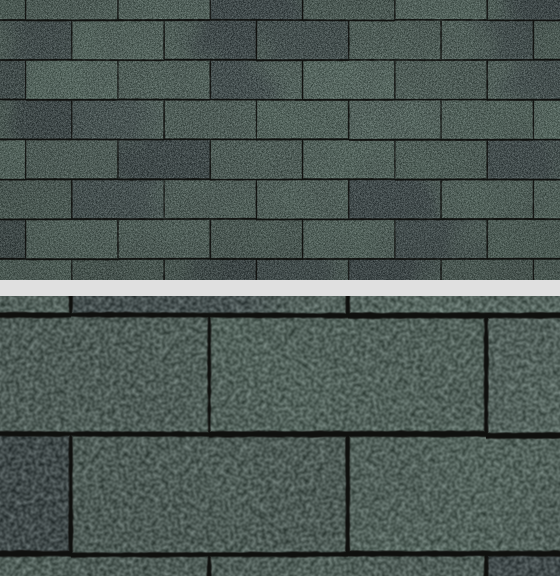
Top: the whole. Bottom: its middle third, enlarged.
This texture is drawn by a Shadertoy shader. Its source:

```glsl
// Asphalt roof shingles: staggered rows of tabs with dark gaps and mineral grain.
// Each tab gets a hashed tint and may fade into slate from one side; gradient
// noise supplies the granules, the soft mottling and the uneven cut edges.

// Layout, in units of canvas height
const vec2  TAB_SIZE     = vec2(0.3297, 0.1422);
const vec2  ORIGIN       = vec2(0.0915, 0.0750);
const float GAP_HALF     = 0.0023;   // half width of the upright joints
const float SHADOW_HALF  = 0.0033;   // half height of the shadow under a row
const float GAP_VARIANCE = 0.0008;   // change of width from tab to tab
const float TAB_SHIFT    = 0.0018;   // uneven laying of the lower edges
const float TAB_TILT     = 0.0026;
const float EDGE_WOBBLE  = 0.0009;
const float EDGE_SOFT    = 0.0010;

// Surface
const float GRAIN_SCALE  = 225.0;
const float GRAIN_DEPTH  = 0.175;
const float SLATE_SHARE  = 0.27;     // fraction of tabs with slate granules
const float TINT_RANGE   = 0.08;
const float VIGNETTE     = 0.28;

const vec3 GREEN_BASE  = vec3(0.304, 0.356, 0.337);
const vec3 GREEN_LIGHT = vec3(0.328, 0.391, 0.363);
const vec3 SLATE       = vec3(0.252, 0.288, 0.292);
const vec3 GAP_COLOR   = vec3(0.060, 0.062, 0.055);
const vec3 GRAIN_COLOR = vec3(0.98, 1.01, 1.01);

// Turns the grain lattice away from the canvas axes
const mat2 GRAIN_TURN = mat2(0.819, 0.574, -0.574, 0.819);

// Three random values in 0..1 from a lattice point
vec3 hash3(vec2 p) {
    vec3 q = fract(p.xyx * vec3(0.1031, 0.1030, 0.0973));
    q += dot(q, q.yxz + 33.33);
    return fract((q.xxy + q.yzz) * q.zyx);
}

float cornerSlope(vec2 cell, vec2 offset) {
    float angle = 6.28319 * hash3(cell + 17.0).x;
    return dot(vec2(cos(angle), sin(angle)), offset);
}

// Gradient noise, roughly -0.7..0.7
float gradientNoise(vec2 p) {
    vec2 i = floor(p), f = fract(p);
    vec2 s = f * f * f * (f * (f * 6.0 - 15.0) + 10.0);
    vec2 e = vec2(1.0, 0.0);
    float low  = mix(cornerSlope(i, f), cornerSlope(i + e.xy, f - e.xy), s.x);
    float high = mix(cornerSlope(i + e.yx, f - e.yx), cornerSlope(i + 1.0, f - 1.0), s.x);
    return mix(low, high, s.y);
}

// Column coordinate of a row; every second row is moved by half a tab
float staggered(float x, float row) {
    return x + 0.5 * mod(row, 2.0);
}

// Granule colour of one tab; along runs 0..1 across it
vec3 tabColor(vec2 id, float along, vec2 p) {
    vec3 rnd = hash3(id + 41.0);
    vec3 extra = hash3(id + 93.0);
    float mottle = gradientNoise(p * 9.0 + extra.xy * 30.0);
    vec3 color = mix(GREEN_BASE, GREEN_LIGHT, clamp(rnd.y * 0.8 + mottle * 0.6, 0.0, 1.0));

    // Slate granules fade in from the left or the right side
    along = extra.x < 0.5 ? along : 1.0 - along;
    float fade = smoothstep(0.0, 0.55, along + 0.35 * mottle + 0.5 * extra.y - 0.2);
    float slate = step(1.0 - SLATE_SHARE, rnd.x) * fade;
    color = mix(color, SLATE, slate * mix(0.65, 1.0, extra.z));
    return color * (1.0 + TINT_RANGE * (rnd.z - 0.5));
}

void mainImage(out vec4 fragColor, in vec2 fragCoord) {
    float pixel = 1.0 / iResolution.y;
    vec2 p = fragCoord * pixel;
    vec2 grid = (p - ORIGIN) / TAB_SIZE;
    float wobble = EDGE_WOBBLE * (gradientNoise(p * 38.0) + gradientNoise(p * 95.0));

    // Lower edge of the tab above the nearest course line, shifted and tilted
    float course = round(grid.y);
    float upperX = staggered(grid.x, course);
    vec3 laid = hash3(vec2(floor(upperX), course) + 61.0) - 0.5;
    float edgeY = TAB_SHIFT * laid.x + TAB_TILT * laid.y * (fract(upperX) - 0.5);
    float above = (grid.y - course) * TAB_SIZE.y - edgeY;
    float under = abs(above) - SHADOW_HALF - GAP_VARIANCE * laid.z + wobble;

    // Tab that holds this point, and its upright joints
    float row = course - step(above, 0.0);
    float column = staggered(grid.x, row);
    vec2 id = vec2(floor(column), row);
    float jointVary = hash3(vec2(round(column), row) + 7.0).x - 0.5;
    float joint = abs(column - round(column)) * TAB_SIZE.x
                - GAP_HALF - GAP_VARIANCE * jointVary + wobble;
    float edge = min(joint, under);

    // Mineral grain in two sizes, pale specks as well as dark ones
    vec2 g = GRAIN_TURN * p * GRAIN_SCALE;
    float grain = gradientNoise(g) + 0.5 * gradientNoise(g.yx * 0.55 + 11.0);
    vec3 color = tabColor(id, fract(column), p) + GRAIN_DEPTH * grain * GRAIN_COLOR;

    // Pale lower lip of each tab
    float lip = smoothstep(0.009, 0.002, under) * step(0.0, above);
    color *= 1.0 + 0.07 * lip;

    // Broad light, strongest above the middle
    vec2 fromLight = fragCoord / iResolution.xy - vec2(0.5, 0.6);
    color *= 1.05 - VIGNETTE * dot(fromLight, fromLight);

    float blur = EDGE_SOFT + 0.5 * pixel;
    color = mix(GAP_COLOR, color, smoothstep(-blur, blur, edge));
    fragColor = vec4(clamp(color, 0.0, 1.0), 1.0);
}
```
